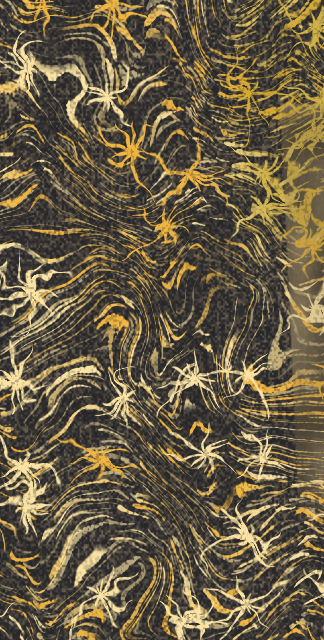
Give the GLSL for this texture, as a WebGL 2 fragment shader.

```glsl
#version 300 es
precision highp float;
// Dark canvas covered with flowing, dry-brushed cream and orange strokes and wiry star bursts.

uniform vec2 u_resolution;
out vec4 fragColor;

const float TAU = 6.2831853;
const vec3 GROUND = vec3(0.150, 0.148, 0.158);
const vec3 WEAVE = vec3(0.27, 0.23, 0.16);
const vec3 UMBER = vec3(0.50, 0.44, 0.30);
const vec3 TAN = vec3(0.74, 0.68, 0.51);
const vec3 CREAM = vec3(0.98, 0.89, 0.64);
const vec3 ORANGE = vec3(0.94, 0.71, 0.25);
const vec3 OLIVE = vec3(0.76, 0.63, 0.16);
const vec3 GLAZE = vec3(0.42, 0.37, 0.28);
const float SWIRL = 0.30;        // large bends of the flow
const float CURL = 0.13;         // tighter loops
const float TILT = 0.35;         // overall descent to the right
const float WAVE_HEIGHT = 0.07;  // nested scallops
const float WAVE_COUNT = 2.0;
const float FINE_SPACING = 0.021;
const float BOLD_SPACING = 0.040;
const float STROKE_LENGTH = 0.19;
const float BURST_CELL = 0.23;
const float BURST_SHARE = 0.66;
const float ARMS = 9.0;
const vec2 THREADS = vec2(165.0, 140.0);

float hash(vec2 p) {
  return fract(sin(dot(p, vec2(127.1, 311.7))) * 43758.545);
}

float noise(vec2 p) {
  vec2 i = floor(p), f = fract(p);
  f = f * f * (3.0 - 2.0 * f);
  return mix(mix(hash(i), hash(i + vec2(1, 0)), f.x),
             mix(hash(i + vec2(0, 1)), hash(i + vec2(1, 1)), f.x), f.y);
}

vec2 noise2(vec2 p) {
  return vec2(noise(p + 3.0), noise(p + 47.0)) - 0.5;
}

// Bent coordinates: x runs along the strokes, y across them
vec2 flow(vec2 p) {
  vec2 q = p + SWIRL * noise2(p * 2.7) + CURL * noise2(p * 5.0 + 11.0) + 0.03 * noise2(p * 13.0);
  float wave = sin(TAU * (q.x * WAVE_COUNT + 0.4 * q.y));
  return vec2(q.x - 0.4 * q.y, q.y + TILT * q.x + WAVE_HEIGHT * wave);
}

// Olive zone at the upper right
float oliveZone(vec2 p) {
  return smoothstep(0.6, 0.85, p.x) * smoothstep(1.0, 1.4, p.y);
}

// Staggered rows of tapered strokes; bold runs from 0 (thin, dull) to 1 (thick, bright)
vec3 paintStrokes(vec3 col, vec2 p, vec2 q, float soft, float grain, float bold) {
  float spacing = mix(FINE_SPACING, BOLD_SPACING, bold);
  float seed = 31.0 + 57.0 * bold;
  float warmth = noise(p * 3.5 + 9.0);
  float bare = smoothstep(0.12, 0.34, noise(p * 6.0 + 20.0 * bold));
  for (int j = -1; j <= 1; j++) {
    float row = floor(q.y / spacing) + float(j);
    float along = q.x / STROKE_LENGTH + 7.0 * hash(vec2(row, seed));
    vec2 id = vec2(floor(along), row + seed * 13.0);
    float a = hash(id), b = hash(id + 5.3), c = hash(id + 11.7);
    float s = (fract(along) - 0.25 * a) / (0.4 + 0.35 * b);
    float ends = smoothstep(0.0, 0.05, s) * (1.0 - smoothstep(0.9, 1.0, s));
    float t = clamp(s, 0.0, 1.0);
    float body = pow(t, 0.3) * (1.0 - 0.8 * t);
    float halfWidth = spacing * (0.16 + 0.36 * c * c) * body;
    halfWidth *= 0.5 + noise(vec2(q.x * 60.0, row)) + 0.35 * (grain - 0.5);
    float bend = 0.25 * sin(q.x * 38.0 + TAU * a) + 0.3 * (noise(vec2(q.x * 22.0, row)) - 0.5);
    float centre = (row + 0.5 + 0.6 * (b - 0.5) + bend) * spacing;
    float cover = 1.0 - smoothstep(-soft, soft, abs(q.y - centre) - halfWidth);
    cover *= ends * bare * step(fract(a * 17.0 + c), mix(0.92, 0.78, bold));
    // Dry paint catches only the raised threads
    cover *= mix(1.0, smoothstep(0.2, 0.6, grain), (0.35 + 0.5 * t) * (1.0 - 0.5 * bold));
    vec3 bright = mix(CREAM, ORANGE, smoothstep(0.35, 0.65, 0.6 * warmth + 0.45 * b));
    vec3 tint = mix(mix(UMBER, TAN, c), bright, smoothstep(0.1, 0.7, bold + 0.5 * (a - 0.5)));
    tint = mix(tint, OLIVE, 0.6 * oliveZone(p));
    col = mix(col, tint, cover);
  }
  return col;
}

// Scattered ragged blots with thin wavering arms
vec3 paintBursts(vec3 col, vec2 p, float soft, float grain) {
  vec2 cell = floor(p / BURST_CELL);
  vec2 waver = 0.085 * noise2(p * 11.0) + 0.035 * noise2(p * 27.0);
  float ragged = noise(p * 48.0);
  for (int k = 0; k < 9; k++) {
    vec2 id = cell + vec2(k % 3 - 1, k / 3 - 1);
    float kind = hash(id + 2.1);
    vec2 centre = (id + 0.2 + 0.6 * vec2(hash(id), hash(id + 8.4))) * BURST_CELL;
    vec2 d = p - centre;
    d += waver * smoothstep(0.0, 0.07, length(d));
    float r = length(d);
    float turn = (atan(d.y, d.x) / TAU + 0.5 + 1.6 * (kind - 0.3) * r) * ARMS;
    float arm = hash(id * 3.7 + mod(floor(turn), ARMS));
    float reach = 0.02 + 0.15 * arm;
    float side = abs(fract(turn) - 0.25 - 0.5 * fract(arm * 7.0)) * TAU / ARMS * r;
    float edge = side - 0.0085 * (0.35 + ragged) * (1.0 - 0.75 * r / reach);
    float cover = (1.0 - smoothstep(-soft, soft, edge)) * (1.0 - smoothstep(reach * 0.85, reach, r));
    cover = max(cover, 1.0 - smoothstep(-soft, soft, r - 0.024 * ragged));
    cover *= step(kind, BURST_SHARE) * mix(0.7, 1.0, smoothstep(0.2, 0.5, grain));
    vec3 tint = mix(CREAM, ORANGE, step(0.75, hash(id + 6.6)));
    col = mix(col, mix(tint, OLIVE, 0.75 * oliveZone(p)), cover);
  }
  return col;
}

void main() {
  vec2 p = gl_FragCoord.xy / u_resolution.x;
  float pixel = 1.0 / u_resolution.x;
  vec2 q = flow(p);
  float soft = clamp(fwidth(q.y) * 0.55, 0.3 * pixel, 3.0 * pixel) + 0.0004;
  float grain = noise(p * THREADS);

  // Woven ground
  vec3 col = GROUND + WEAVE * grain * grain * (0.6 + 0.8 * noise(p * 7.0));

  // Translucent strip along the right edge
  float strip = smoothstep(-0.004, 0.004, p.x - 0.94 + 0.045 * p.y);
  strip *= smoothstep(0.3, 0.6, p.y) * (1.0 - smoothstep(1.65, 1.66, p.y));
  vec3 film = GLAZE * (0.65 + 0.7 * noise(p * vec2(14.0, 9.0)));
  col = mix(col, film, 0.8 * strip);

  for (int i = 0; i < 3; i++)
    col = paintStrokes(col, p, q, soft, grain, float(i) * 0.5);
  col = paintBursts(col, p, 0.7 * pixel + 0.0005, grain);

  col = mix(col, film, 0.2 * strip);
  fragColor = vec4(col, 1.0);
}
```
